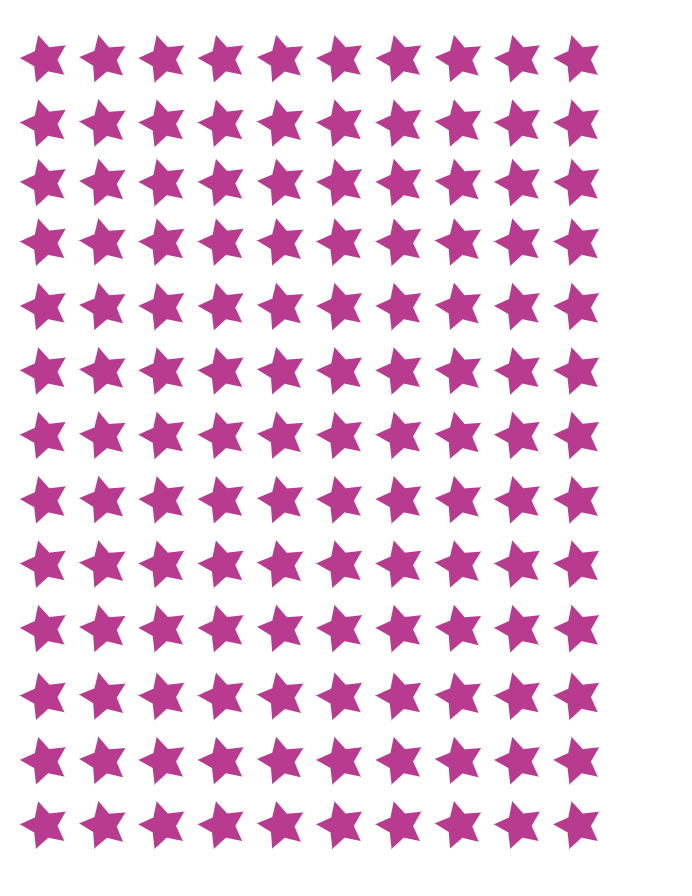
This pattern is drawn by a Shadertoy shader. Its source:

```glsl
// Grid of tilted magenta five-pointed stars on white, with uneven row gaps.
#define COLUMNS 10
#define ROWS 13
#define UNITS_HIGH 768.0            // canvas height in layout units
#define FIRST_STAR vec2(38.4, 50.7) // centre, measured from the top left
#define PITCH vec2(50.8, 55.2)
#define TIP_RADIUS 21.4
#define NOTCH_RATIO 0.51
#define TILT_DEGREES 14.7
#define TILT_WOBBLE 1.5
#define STAR_COLOR vec3(0.72, 0.23, 0.56)
#define PAPER_COLOR vec3(1.0)

const float PI = 3.14159265;

// Signed distance to the edge lines of a star with one tip pointing up.
float starDistance(vec2 p) {
    float sector = 2.0 * PI / 5.0;
    float angle = atan(p.x, p.y);
    angle = abs(angle - sector * round(angle / sector));
    vec2 folded = length(p) * vec2(cos(angle), sin(angle));
    vec2 tip = vec2(TIP_RADIUS, 0.0);
    vec2 notch = TIP_RADIUS * NOTCH_RATIO * vec2(cos(0.5 * sector), sin(0.5 * sector));
    vec2 edge = notch - tip;
    return dot(folded - tip, normalize(vec2(edge.y, -edge.x)));
}

vec2 rotate(vec2 p, float angle) {
    float c = cos(angle), s = sin(angle);
    return vec2(c * p.x - s * p.y, s * p.x + c * p.y);
}

// Row centre below the top, with two tighter gaps and one wider gap.
float rowCentre(float row) {
    float shift = -4.3 * step(2.0, row) - 4.1 * step(3.0, row) + 2.8 * step(10.0, row);
    return FIRST_STAR.y + PITCH.y * row + shift;
}

void mainImage(out vec4 fragColor, in vec2 fragCoord) {
    float pixel = UNITS_HIGH / iResolution.y;
    vec2 position = vec2(fragCoord.x, iResolution.y - fragCoord.y) * pixel;

    // Nearest column, with a slight tilt change from column to column
    float column = clamp(round((position.x - FIRST_STAR.x) / PITCH.x), 0.0, float(COLUMNS - 1));
    float x = position.x - FIRST_STAR.x - column * PITCH.x;
    float tilt = radians(TILT_DEGREES - TILT_WOBBLE * cos(2.1 * (column - 1.0)));

    // Accumulate the coverage of all rows in this column
    float coverage = 0.0;
    for (int row = 0; row < ROWS; row++) {
        vec2 local = vec2(x, rowCentre(float(row)) - position.y);
        float d = starDistance(rotate(local, -tilt));
        coverage = max(coverage, clamp(0.5 - d / pixel, 0.0, 1.0));
    }

    fragColor = vec4(mix(PAPER_COLOR, STAR_COLOR, coverage), 1.0);
}
```
